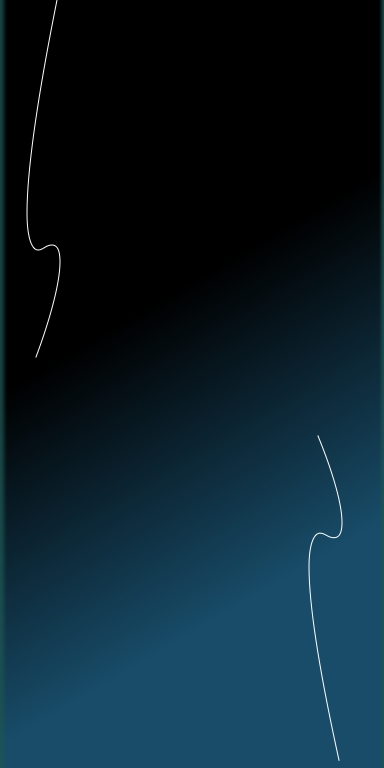
Give the GLSL for this background, as a WebGL 1 fragment shader.

```glsl
precision highp float;
// Black to deep-blue slanted gradient with teal side glows and two thin white flourishes.

uniform vec2 u_resolution;

float segmentDistance(vec2 p, vec2 a, vec2 b) {
  vec2 ab = b - a;
  float h = clamp(dot(p - a, ab) / max(dot(ab, ab), 1e-4), 0.0, 1.0);
  return length(p - a - ab * h);
}

vec2 cubicPoint(vec2 a, vec2 b, vec2 c, vec2 d, float t) {
  float s = 1.0 - t;
  return s * s * s * a + 3.0 * s * s * t * b + 3.0 * s * t * t * c + t * t * t * d;
}

// Distance to a cubic curve, walked in short straight steps
float cubicDistance(vec2 p, vec2 a, vec2 b, vec2 c, vec2 d) {
  float nearest = 1e4;
  vec2 last = a;
  for (int i = 1; i <= 18; i++) {
    vec2 next = cubicPoint(a, b, c, d, float(i) / 18.0);
    nearest = min(nearest, segmentDistance(p, last, next));
    last = next;
  }
  return nearest;
}

// S-shaped flourish: short arc, small hook, long tail
float flourishDistance(vec2 p, vec2 origin, vec2 scale) {
  p -= origin;
  vec2 shoulder = vec2(24.0, 95.0) * scale;
  vec2 hook = vec2(16.0, 112.0) * scale;
  vec2 bend = vec2(2.0, 107.0) * scale;
  vec2 side = vec2(-9.0, 144.0) * scale;
  float d = cubicDistance(p, vec2(0.0), vec2(12.0, 32.0) * scale, vec2(24.0, 72.0) * scale, shoulder);
  d = min(d, cubicDistance(p, shoulder, vec2(24.0, 105.0) * scale, vec2(22.0, 112.0) * scale, hook));
  d = min(d, cubicDistance(p, hook, vec2(10.0, 112.0) * scale, vec2(7.0, 107.0) * scale, bend));
  d = min(d, cubicDistance(p, bend, vec2(-4.0, 107.0) * scale, vec2(-9.0, 119.0) * scale, side));
  return min(d, cubicDistance(p, side, vec2(-9.0, 192.0) * scale, vec2(4.0, 272.0) * scale,
                              vec2(21.0, 357.0) * scale));
}

void main() {
  // The canvas spans 384 by 768 units at any resolution
  vec2 p = gl_FragCoord.xy / u_resolution * vec2(384.0, 768.0);
  float pixel = 384.0 / u_resolution.x;

  // Slanted gradient, falling toward the lower right
  float depth = 768.0 - p.y + 0.59 * p.x;
  vec3 color = vec3(0.095, 0.3, 0.412) * clamp((depth - 395.0) / 355.0, 0.0, 1.0);

  // Teal glow along both sides
  float glow = 1.0 - smoothstep(0.0, 8.0, p.x);
  glow = max(glow, 1.0 - smoothstep(0.0, 5.5, 384.0 - p.x));
  color = mix(color, vec3(0.11, 0.33, 0.32), 0.8 * glow);

  // White flourishes, the lower one flipped and slightly shorter
  float d = flourishDistance(p, vec2(36.0, 411.0), vec2(1.0));
  d = min(d, flourishDistance(p, vec2(318.0, 332.0), vec2(1.0, -0.908)));
  float stroke = clamp(0.5 + (0.5 - d) / pixel, 0.0, 1.0);
  color = mix(color, vec3(1.0), stroke);

  gl_FragColor = vec4(color, 1.0);
}
```
